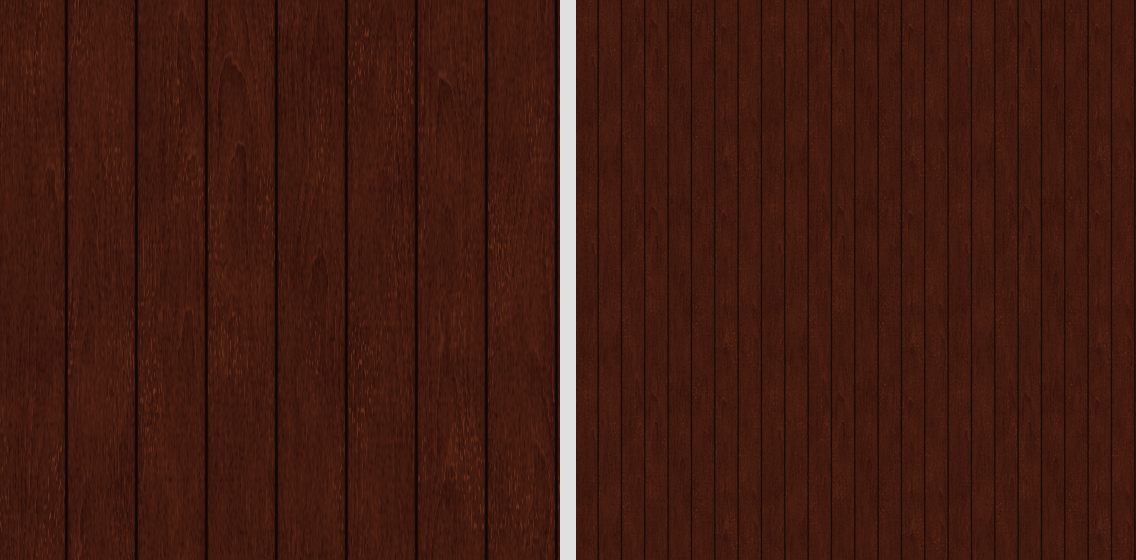
Left: one tile. Right: repeated 3 by 3.
This texture is drawn by a WebGL 2 fragment shader. Its source:

```glsl
#version 300 es
precision highp float;
// Eight upright planks of dark red-brown stained wood, parted by soft grooves.
// Each plank has its own seed; its grain is stretched gradient noise that wraps
// vertically, with arched growth rings, fine pores and patches of pale worn flecks.

uniform vec2 u_resolution;
out vec4 fragColor;

const float PLANKS = 8.0;
const float GROOVE_SHIFT = 0.052;   // groove offset, in plank widths
const vec3 DARK_STAIN = vec3(0.218, 0.078, 0.047);
const vec3 LIGHT_STAIN = vec3(0.292, 0.119, 0.069);
const vec3 WORN_WOOD = vec3(0.48, 0.23, 0.125);
const vec3 GROOVE = vec3(0.066, 0.024, 0.016);

uint scramble(uint n) {
    n = (n ^ (n >> 16)) * 0x7feb352du;
    n = (n ^ (n >> 15)) * 0x846ca68bu;
    return n ^ (n >> 16);
}

float hash(vec2 cell, float seed) {
    uint n = scramble(uint(int(cell.x) + 512));
    n = scramble(n + uint(int(cell.y) + 512));
    n = scramble(n + uint(int(seed)));
    return float(n >> 8) / 16777216.0;
}

float cornerSlope(vec2 cell, vec2 offset, float wrapY, float seed) {
    float angle = 6.2831853 * hash(vec2(cell.x, mod(cell.y, wrapY)), seed);
    return dot(vec2(cos(angle), sin(angle)), offset);
}

// Gradient noise, about -1 to 1; frequency.y must be whole so that y wraps.
float grain(vec2 p, vec2 frequency, float seed) {
    p *= frequency;
    vec2 cell = floor(p), f = p - cell;
    vec2 w = f * f * f * (f * (f * 6.0 - 15.0) + 10.0);
    vec2 e = vec2(1.0, 0.0);
    float wrapY = frequency.y;
    float low = mix(cornerSlope(cell, f, wrapY, seed),
                    cornerSlope(cell + e.xy, f - e.xy, wrapY, seed), w.x);
    float high = mix(cornerSlope(cell + e.yx, f - e.yx, wrapY, seed),
                     cornerSlope(cell + e.xx, f - e.xx, wrapY, seed), w.x);
    return 1.4 * mix(low, high, w.y);
}

// Long arches pointing up: a dark ramp (negative) ending in a thin pale edge.
float growthRings(vec2 p, float seed) {
    float center = mix(0.25, 0.75, hash(vec2(1.0), seed));
    float across = p.x - center + 0.12 * grain(p, vec2(1.0, 3.0), seed + 1.0);
    float rings = 4.0 * p.y + 22.0 * across * across
                + 0.55 * grain(p, vec2(2.0, 5.0), seed + 2.0)
                + 0.10 * grain(p, vec2(14.0, 24.0), seed + 3.0);
    float phase = fract(rings + hash(vec2(2.0), seed));
    float ramp = smoothstep(0.30, 0.88, phase) * (1.0 - smoothstep(0.88, 0.93, phase));
    float rim = smoothstep(0.88, 0.94, phase) * (1.0 - smoothstep(0.94, 1.0, phase));
    return 0.75 * rim - 0.55 * ramp;
}

// Sparse upright dashes where the noise rises above a threshold.
float flecks(vec2 p, vec2 frequency, float threshold, float seed) {
    return smoothstep(threshold, threshold + 0.40, grain(p, frequency, seed));
}

// Stain depth: 0 is dark, 1 is light.
float stainTone(vec2 p, float seed) {
    float tone = 0.56 + 0.16 * (hash(vec2(3.0), seed) - 0.5);
    tone += 0.28 * grain(p, vec2(1.3, 4.0), seed + 10.0);
    tone += 0.16 * grain(p, vec2(2.0, 13.0), seed + 11.0);
    tone += 0.30 * grain(p, vec2(9.0, 5.0), seed + 12.0);
    tone += 0.34 * grain(p, vec2(21.0, 17.0), seed + 13.0);
    tone += 0.46 * grain(p, vec2(33.0, 72.0), seed + 14.0);
    tone += 0.40 * grain(p, vec2(47.0, 110.0), seed + 16.0);
    float ringPatch = smoothstep(-0.25, 0.3, grain(p, vec2(1.5, 3.0), seed + 15.0));
    return tone + ringPatch * (0.10 + growthRings(p, seed + 20.0));
}

vec3 plankColor(vec2 p, float seed) {
    // Fibres wander slightly from the vertical.
    vec2 fibre = p + vec2(0.05 * grain(p, vec2(1.0, 4.0), seed + 30.0), 0.0);
    vec3 color = mix(DARK_STAIN, LIGHT_STAIN, stainTone(fibre, seed));

    // Fine dark pores
    color *= 1.0 - 0.20 * flecks(fibre, vec2(43.0, 52.0), 0.28, seed + 31.0);

    // Pale wear, gathered in patches and along the plank edges
    float edge = smoothstep(0.30, 0.48, abs(p.x - 0.5));
    float patches = grain(p, vec2(2.2, 4.0), seed + 32.0) + 0.25 * edge;
    float wear = smoothstep(-0.05, 0.65, patches);
    float chips = flecks(fibre, vec2(49.0, 58.0), 0.22, seed + 33.0);
    float scratches = flecks(fibre, vec2(44.0, 15.0), 0.38, seed + 34.0);
    return mix(color, WORN_WOOD, 0.60 * wear * chips + 0.25 * scratches);
}

// Soft dark line with a shaded shoulder; distance is in canvas widths.
vec3 cutGroove(vec3 color, float distanceToGroove) {
    color *= 1.0 - 0.22 * exp(-distanceToGroove / 0.005);
    return mix(GROOVE, color, smoothstep(0.0008, 0.0042, distanceToGroove));
}

void main() {
    vec2 uv = gl_FragCoord.xy / u_resolution;
    float across = uv.x * PLANKS + GROOVE_SHIFT;
    float seed = 100.0 * (1.0 + mod(floor(across), PLANKS));
    vec2 p = vec2(fract(across), uv.y);
    float distanceToGroove = min(p.x, 1.0 - p.x) / PLANKS;
    fragColor = vec4(cutGroove(plankColor(p, seed), distanceToGroove), 1.0);
}
```
